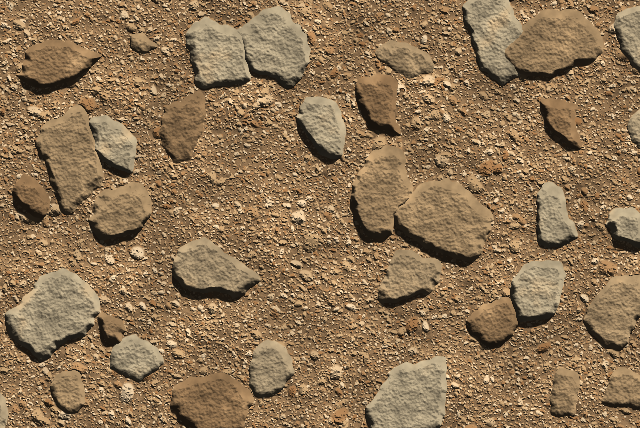
Write a Shadertoy shader that draws this texture.

```glsl
#define STONE_CELL 0.2
#define STONE_SHARE 0.86
#define STONE_BEVEL 0.019
#define SAND_CELL 0.0068
#define GRAIN_GROWTH 1.75
#define GRAIN_RELIEF 0.2
#define SUN_DIR vec2(0.35, 0.937)
#define SUN_SLOPE 0.75
#define SUN_LIMIT 1.22
#define AMBIENT 0.2
#define EXPOSURE 1.02

const float TAU = 6.28318;
const vec3 SOIL = vec3(0.52, 0.41, 0.29);
const vec3 RUST = vec3(0.57, 0.41, 0.26);
const vec3 TAN = vec3(0.67, 0.545, 0.39);
const vec3 CREAM = vec3(0.80, 0.70, 0.56);
const vec3 BROWN_STONE = vec3(0.50, 0.39, 0.27);
const vec3 OCHRE_STONE = vec3(0.58, 0.48, 0.35);
const vec3 GREY_STONE = vec3(0.62, 0.56, 0.45);

struct Surface { float height; float stoneHeight; vec3 color; };

vec3 hash3(vec2 c) {
    vec3 q = fract(c.xyx * vec3(0.1031, 0.1030, 0.0973));
    q += dot(q, q.yxz + 33.33);
    return fract((q.xxy + q.yzz) * q.zyx);
}

float corner(vec2 cell, vec2 f, vec2 o) {
    return dot(hash3(cell + o).xy * 2.0 - 1.0, f - o);
}

float gradientNoise(vec2 p) {
    vec2 i = floor(p), f = p - i;
    vec2 u = f * f * f * (f * (f * 6.0 - 15.0) + 10.0);
    return mix(mix(corner(i, f, vec2(0, 0)), corner(i, f, vec2(1, 0)), u.x),
               mix(corner(i, f, vec2(0, 1)), corner(i, f, vec2(1, 1)), u.x), u.y);
}

float fbm(vec2 p) {
    float sum = 0.0, amp = 0.6;
    for (int i = 0; i < 4; i++) {
        sum += amp * gradientNoise(p);
        p = mat2(1.6, 1.2, -1.2, 1.6) * p + 7.3;
        amp *= 0.5;
    }
    return sum;
}

// Rounded random polygons: x = height, y = signed edge distance, z = tint
vec3 stones(vec2 p) {
    vec2 w = p + 0.026 * vec2(gradientNoise(p * 13.0), gradientNoise(p * 13.0 + 40.0));
    w += 0.008 * vec2(gradientNoise(p * 47.0), gradientNoise(p * 47.0 + 20.0));
    vec2 cell = floor(w / STONE_CELL);
    vec3 best = vec3(0.0, 1.0, 0.0);
    for (int y = -1; y <= 1; y++)
    for (int x = -1; x <= 1; x++) {
        vec2 id = cell + vec2(x, y);
        vec3 place = hash3(id), shape = hash3(id + 71.0);
        if (place.z > STONE_SHARE) continue;
        float size = STONE_CELL * mix(0.14, 0.56, shape.x);
        vec2 d = w - (id + 0.5 + 0.7 * (place.xy - 0.5)) * STONE_CELL;
        float turn = shape.y * TAU;
        d = mat2(cos(turn), sin(turn), -sin(turn), cos(turn)) * d * vec2(0.82, 1.2);
        if (dot(d, d) > 4.0 * size * size) continue;
        float sum = 0.0;
        for (int k = 0; k < 6; k++) {
            vec2 side = hash3(id * 3.0 + float(k) * 17.0).xy;
            float a = (float(k) + 0.7 * side.x) * TAU / 6.0;
            float f = max(dot(d, vec2(cos(a), sin(a))), 0.0) / (size * mix(0.7, 1.1, side.y));
            f *= f; f *= f; f *= f;
            sum += f;
        }
        float edge = (pow(sum + 1e-9, 0.125) - 1.0) * size;
        float rim = 1.0 - clamp(-edge / STONE_BEVEL, 0.0, 1.0);
        float h = mix(0.005, 0.025, shape.z) * (1.0 - rim * rim);
        if (h > best.x || (best.x == 0.0 && edge < best.y))
            best = vec3(h, edge, fract(shape.y * 9.0 + shape.z));
    }
    return best;
}

// Scattered elliptic domes: x = dome, y = tint
vec2 grains(vec2 p, float share) {
    vec2 cell = floor(p), best = vec2(0.0);
    for (int y = -1; y <= 1; y++)
    for (int x = -1; x <= 1; x++) {
        vec2 id = cell + vec2(x, y);
        vec3 place = hash3(id), shape = hash3(id + 133.0);
        if (place.z > share) continue;
        vec2 d = p - id - 0.5 - 0.95 * (place.xy - 0.5);
        vec2 axis = vec2(cos(shape.y * TAU), sin(shape.y * TAU));
        d += 0.4 * axis * dot(d, axis);
        float radius = mix(0.3, 0.72, shape.x * shape.x);
        float dome = 1.0 - dot(d, d) / (radius * radius);
        if (dome > best.x) best = vec2(dome, shape.z);
    }
    return best;
}

vec3 grainColor(float v) {
    return mix(mix(RUST, TAN, smoothstep(0.0, 0.4, v)), CREAM, smoothstep(0.55, 1.0, v));
}

Surface surfaceAt(vec2 p) {
    float soil = fbm(p * 7.0);
    float height = 0.016 * soil + 0.003 * fbm(p * 45.0);
    vec3 color = SOIL * (1.0 + 0.5 * soil);

    // Sand, gravel and sparse pebbles on turned grids
    float cell = SAND_CELL, share = 0.85;
    vec2 q = p;
    for (int i = 0; i < 4; i++) {
        q = mat2(0.8, 0.6, -0.6, 0.8) * q + 1.7;
        vec2 g = grains(q / cell + 0.5 * gradientNoise(q / cell * 0.6), share + 0.3 * share * soil);
        height += g.x * cell * GRAIN_RELIEF;
        color = mix(color, grainColor(g.y) * (1.0 + 0.4 * soil), smoothstep(0.0, 0.6, g.x));
        cell *= GRAIN_GROWTH;
        share *= 0.45;
    }

    // Weathered, dusty stones
    vec3 s = stones(p);
    float rough = fbm(p * 38.0);
    vec3 rock = mix(BROWN_STONE, OCHRE_STONE, smoothstep(0.0, 0.5, s.z));
    rock = mix(rock, GREY_STONE, smoothstep(0.6, 0.9, s.z));
    float stain = fbm(p * 11.0 + 5.0);
    rock = mix(rock, TAN, 0.5 * smoothstep(0.1, 0.4, stain));
    rock *= 1.0 + 0.35 * stain + 0.3 * rough;
    float rockHeight = s.x + 0.003 + 0.0045 * rough + 0.0012 * gradientNoise(p * 150.0);
    float inside = smoothstep(0.0015, -0.0015, s.y);
    return Surface(mix(height, rockHeight, inside), s.x, mix(color, rock, inside));
}

void mainImage(out vec4 fragColor, in vec2 fragCoord) {
    vec2 p = fragCoord / iResolution.y + 3.0;
    Surface here = surfaceAt(p);

    // Low sunlight from the slope along its direction
    float stepSize = 0.002;
    float slope = (surfaceAt(p + SUN_DIR * stepSize).height - here.height) / stepSize;
    float sun = (SUN_SLOPE - slope) / (SUN_SLOPE * sqrt(1.0 + slope * slope));
    sun = clamp(sun, 0.0, SUN_LIMIT);

    // Shadows cast by stones
    float shadow = 0.0;
    for (int i = 1; i <= 7; i++) {
        float t = float(i) * 0.0045;
        float rise = stones(p + SUN_DIR * t).x - here.stoneHeight - t * SUN_SLOPE;
        shadow = max(shadow, smoothstep(0.0, 0.003, rise));
    }
    float light = AMBIENT + (1.0 - AMBIENT) * sun * (1.0 - shadow);
    fragColor = vec4(clamp(here.color * light * EXPOSURE, 0.0, 1.0), 1.0);
}
```
